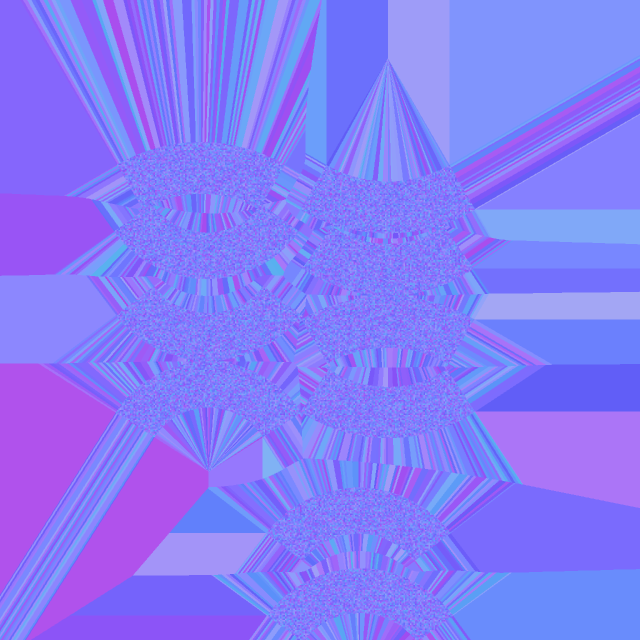
Write a three.js fragment shader that draws this texture map.

```glsl
// Normal map of ten grainy arched patches whose edge colours bleed outward as streaks.
#define GRAIN_CELLS 512.0
#define GRAIN_AMOUNT 0.85
#define STREAKS 125.0
#define STREAK_SPLIT 3.0
#define STREAK_AMOUNT 1.0
#define MEAN_TILT vec2(0.51, 0.49)
#define SAMPLE_STEP 0.00098

varying vec2 vUv;

const int GRAIN = 0;
const int STREAK = 1;
const int INNER_CORNER = 2;
const int OUTER_CORNER = 3;

// State of the nearest patch for the current sample
vec2 point, corner, streakKey;
float nearest;
int zone;
vec4 outerTint; // tilt above the corner, then below it
vec4 innerTint; // tilt left of the corner, then right of it

vec2 hash2(vec2 p) {
  vec3 q = fract(p.xyx * vec3(0.1031, 0.1030, 0.0973));
  q += dot(q, q.yzx + 33.33);
  return fract((q.xx + q.yz) * q.zy);
}

// Random tilt, mostly along the cyan to purple axis
vec2 randomTilt(vec2 key, float amount) {
  vec2 h = hash2(key);
  vec2 swing = vec2(-0.17, 0.21) * (h.x + h.y - 1.0) + 0.13 * (h.x - h.y);
  return MEAN_TILT + amount * swing;
}

// Packs a tilt in 0..1 as a unit normal colour
vec3 normalColour(vec2 tilt) {
  vec2 n = tilt * 2.0 - 1.0;
  return vec3(tilt, 0.5 + 0.5 * sqrt(max(0.0, 1.0 - dot(n, n))));
}

// Closest point on a ring sector; a negative radius makes it hang downward
bool claim(vec2 center, float radius, float spread, float thickness) {
  vec2 flip = vec2(1.0, sign(radius));
  float outer = abs(radius);
  vec2 q = (point - center) * flip;
  float angle = atan(q.x, q.y);
  float lean = clamp(angle, -spread, spread);
  vec2 axis = vec2(sin(lean), cos(lean));
  float along = dot(q, axis);
  float reach = clamp(along, outer - thickness, outer);
  float d = distance(q, axis * reach);
  if (d >= nearest) return false;

  nearest = d;
  corner = center + axis * reach * flip;
  bool beside = abs(angle) > spread;
  bool beyond = along != reach;
  zone = beside || beyond ? STREAK : GRAIN;
  if (beside && beyond) zone = along > outer ? OUTER_CORNER : INNER_CORNER;

  float travel = beside ? reach : lean * reach;
  float edge = beside ? 2.0 + sign(lean) : (along > outer ? 5.0 : 7.0);
  streakKey = vec2(travel * STREAKS + 90.0, dot(center, vec2(91.0, 37.0)) + edge * 11.0);
  vec2 plain = randomTilt(floor(corner * 300.0), 0.6);
  outerTint = innerTint = plain.xyxy;
  return true;
}

// Uneven streaks: some cells split into finer ones
vec2 streakTilt(vec2 key) {
  float cell = floor(key.x);
  if (hash2(vec2(cell, key.y)).x > 0.4) cell = floor(key.x * STREAK_SPLIT) / STREAK_SPLIT;
  return randomTilt(vec2(cell * 7.0 + 0.5, key.y), STREAK_AMOUNT);
}

void findPatch() {
  nearest = 10.0;
  bool west = point.x < 0.32;
  bool east = point.x > 0.6;

  // Left column
  if (claim(vec2(0.314, 0.518), 0.260, 0.53, 0.081) && west) outerTint = vec4(0.52, 0.40, 0.52, 0.40);
  if (claim(vec2(0.323, 0.742), -0.178, 0.95, 0.073) && west) outerTint = vec4(0.60, 0.33, 0.60, 0.33);
  if (claim(vec2(0.326, 0.618), -0.182, 0.92, 0.075) && west) outerTint = vec4(0.55, 0.53, 0.55, 0.53);
  if (claim(vec2(0.326, 0.263), 0.172, 1.005, 0.072)) {
    if (west) outerTint = vec4(0.69, 0.32, 0.69, 0.32);
    innerTint = corner.x < 0.326 ? vec4(0.69, 0.32, 0.69, 0.32) : vec4(0.59, 0.47, 0.50, 0.70);
  }

  // Right column
  if (claim(vec2(0.606, 0.909), -0.2735, 0.524, 0.081)) {
    if (east) outerTint = vec4(0.52, 0.50, 0.50, 0.66);
    innerTint = corner.x < 0.606 ? vec4(0.42, 0.62, 0.42, 0.44) : vec4(0.62, 0.61, 0.50, 0.58);
  }
  if (claim(vec2(0.606, 0.772), -0.234, 0.61, 0.081) && east) outerTint = vec4(0.47, 0.53, 0.45, 0.44);
  if (claim(vec2(0.606, 0.268), 0.2695, 0.525, 0.081) && east) outerTint = vec4(0.64, 0.65, 0.42, 0.50);
  if (claim(vec2(0.606, 0.5625), -0.247, 0.585, 0.080) && east) outerTint = vec4(0.38, 0.37, 0.67, 0.46);

  // Lower pair
  if (claim(vec2(0.560, 0.056), 0.182, 0.915, 0.072))
    outerTint = east ? vec4(0.48, 0.42, 0.48, 0.42) : vec4(0.38, 0.50, 0.64, 0.58);
  if (claim(vec2(0.5625, -0.068), 0.180, 0.94, 0.070))
    outerTint = east ? vec4(0.41, 0.55, 0.41, 0.55) : vec4(0.46, 0.39, 0.55, 0.33);
}

vec3 shade(vec2 uv) {
  point = uv;
  findPatch();
  vec2 tilt = randomTilt(floor(uv * GRAIN_CELLS), GRAIN_AMOUNT);
  if (zone == STREAK) tilt = streakTilt(streakKey);
  if (zone == INNER_CORNER) tilt = uv.x < corner.x ? innerTint.xy : innerTint.zw;
  if (zone == OUTER_CORNER) tilt = uv.y > corner.y ? outerTint.xy : outerTint.zw;
  return normalColour(tilt);
}

void main() {
  // Four samples smooth the edges
  vec3 colour = vec3(0.0);
  for (int i = 0; i < 4; i++) {
    float k = float(i);
    vec2 offset = vec2(mod(k, 2.0), floor(k / 2.0)) - 0.5;
    colour += shade(vUv + offset * SAMPLE_STEP);
  }
  gl_FragColor = vec4(colour / 4.0, 1.0);
}
```
